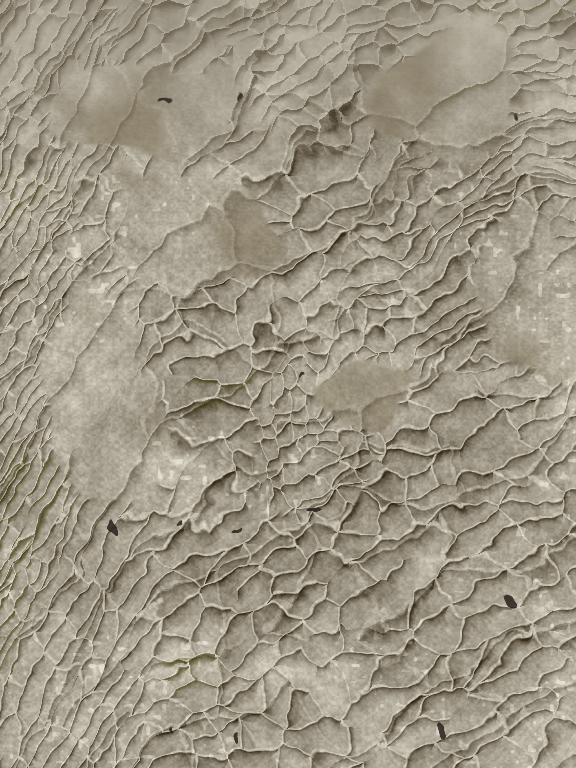
A Shadertoy shader for this texture:

```glsl
const vec3 DEEP_SHADE = vec3(0.33, 0.29, 0.22);
const vec3 PALE_CRUST = vec3(0.82, 0.80, 0.74);
const vec3 WET_SILT = vec3(0.47, 0.42, 0.32);
const vec3 MOSS = vec3(0.38, 0.39, 0.18);
const vec3 DEBRIS = vec3(0.16, 0.13, 0.11);
const float BASE_TONE = 0.71;
const float SLOPE_ANGLE = 0.55;
const float LEFT_SHEAR = 0.9;
const float SHADE_WIDTH = 0.034;
const float CONTACT_WIDTH = 0.014;
const float RIM_WIDTH = 0.0098;
const float RIM_STRENGTH = 0.78;
const float SHADE_STRENGTH = 0.56;
const float CONTACT_STRENGTH = 0.42;
const int LAYERS = 3;
const vec2 CELL_SCALE[LAYERS] = vec2[](vec2(7.5, 10.5), vec2(18.0, 27.0), vec2(29.0, 46.0));
const float OPEN_EDGES[LAYERS] = float[](0.22, 0.10, 0.08);
// Pools: centre, then radii.
const int POOLS = 6;
const vec4 POOL[POOLS] = vec4[](
    vec4(0.20, 0.86, 0.12, 0.075), vec4(0.57, 0.87, 0.09, 0.12),
    vec4(0.24, 0.69, 0.12, 0.075), vec4(0.14, 0.49, 0.09, 0.14),
    vec4(0.70, 0.62, 0.12, 0.13), vec4(0.45, 0.48, 0.07, 0.08));

float hash(vec2 p) {
    return fract(sin(dot(p, vec2(127.1, 311.7))) * 43758.5453);
}

vec2 hash2(vec2 p) {
    return vec2(hash(p), hash(p + 37.3));
}

mat2 rotate(float a) {
    return mat2(cos(a), -sin(a), sin(a), cos(a));
}

float noise(vec2 p) {
    vec2 i = floor(p), f = fract(p);
    f = f * f * (3.0 - 2.0 * f);
    return mix(mix(hash(i), hash(i + vec2(1, 0)), f.x),
               mix(hash(i + vec2(0, 1)), hash(i + vec2(1, 1)), f.x), f.y);
}

float fbm(vec2 p) {
    float sum = 0.0, amp = 0.5;
    for (int i = 0; i < 5; i++) {
        sum += amp * noise(p);
        p = rotate(0.6) * p * 2.03 + 11.7;
        amp *= 0.5;
    }
    return sum / 0.97;
}

vec2 wobble(vec2 p) {
    return vec2(noise(p), noise(p + 53.1)) - 0.5;
}

// Returns distance to the nearest rim, its downhill facing, and a cell random.
vec3 terrace(vec2 p, vec2 scale, float openEdges) {
    vec2 q = p * scale, home = floor(q), cell = home, toCell = vec2(0);
    float nearest = 9.0;
    for (int j = -1; j <= 1; j++)
    for (int i = -1; i <= 1; i++) {
        vec2 id = home + vec2(i, j);
        vec2 r = id + 0.1 + 0.8 * hash2(id) - q;
        if (dot(r, r) < nearest) { nearest = dot(r, r); cell = id; toCell = r; }
    }
    float rim = 1.0, facing = 0.0;
    for (int j = -2; j <= 2; j++)
    for (int i = -2; i <= 2; i++) {
        vec2 id = cell + vec2(i, j);
        if ((i == 0 && j == 0) || hash(id + cell + 0.37) < openEdges) continue;
        vec2 r = id + 0.1 + 0.8 * hash2(id) - q;
        vec2 n = normalize(r - toCell);
        float d = dot(0.5 * (r + toCell), n) / length(n * scale);
        if (d < rim) { rim = d; facing = -n.y; }
    }
    return vec3(max(rim, 0.0), facing, hash(cell + 5.9));
}

float poolCover(vec2 p) {
    float cover = 0.0;
    for (int i = 0; i < POOLS; i++) {
        float r = length((p - POOL[i].xy) / POOL[i].zw);
        cover = max(cover, 1.0 - smoothstep(0.90, 1.03, r));
    }
    return cover;
}

// Sparse slivers of dark litter.
float litter(vec2 p, float soft) {
    vec2 q = p * 11.0, id = floor(q);
    vec2 r = rotate(6.28 * hash(id + 2.2)) * (fract(q) - 0.3 - 0.4 * hash2(id));
    r += 0.10 * wobble(q * 9.0);
    float size = mix(0.04, 0.12, hash(id + 8.1));
    float d = (length(r * vec2(1.0, 2.3)) - size) / 11.0;
    return step(0.88, hash(id + 4.4)) * (1.0 - smoothstep(-soft, soft, d));
}

void mainImage(out vec4 fragColor, in vec2 fragCoord) {
    vec2 p = fragCoord / iResolution.y;
    float defocus = smoothstep(0.66, 1.0, p.y);
    float soft = max(mix(0.0010, 0.0036, defocus), 0.55 / iResolution.y);

    // Broad bends and small scallops in the rims, steeper at the left.
    vec2 bent = p + 0.10 * wobble(p * 4.0) + 0.034 * wobble(p * 13.0);
    bent.y += LEFT_SHEAR * max(0.2 - p.x, 0.0);
    vec2 q = rotate(SLOPE_ANGLE) * (bent + 0.015 * wobble(p * 36.0) + 0.0062 * wobble(p * 90.0));
    float pool = poolCover(p + 0.10 * wobble(p * 7.0) + 0.05 * wobble(p * 19.0));
    float crowd = noise(p * 5.0 + 3.0) + 0.50 * (1.0 - smoothstep(0.05, 0.22, p.x))
                + 0.30 * smoothstep(0.75, 0.95, p.y) - 0.25 * smoothstep(0.4, 0.0, p.y);
    float fine = smoothstep(0.62, 0.68, crowd);
    float cover[LAYERS] = float[](0.60, (1.0 - pool) * (1.0 - fine), (1.0 - pool) * fine);

    // Mottled silt, with grain that fades out of focus.
    float mottle = fbm(p * 8.0 + 20.0);
    float grain = noise(p * 210.0) + noise(p * 420.0) - 1.0;
    float tone = BASE_TONE + 0.55 * (mottle - 0.5) + 0.36 * (fbm(p * 40.0) - 0.5) * (1.0 - 0.6 * defocus)
               + 0.19 * grain * (1.0 - 0.8 * defocus);

    // Raised rims cast a broad shade and a crisp contact line on the step below.
    float shadeSum = 0.0;
    for (int i = 0; i < LAYERS; i++) {
        vec3 t = terrace(q, CELL_SCALE[i], OPEN_EDGES[i]);
        float size = inversesqrt(CELL_SCALE[i].y);
        float lee = smoothstep(-0.1, 0.9, -t.y) * cover[i];
        float shade = exp(-t.x / (SHADE_WIDTH * size)) * lee;
        float contact = exp(-t.x / (CONTACT_WIDTH * size + 0.5 * soft)) * (0.25 * cover[i] + 0.75 * lee);
        float width = RIM_WIDTH * size * mix(0.45, 1.3, smoothstep(-0.5, 0.5, t.y));
        width *= 0.5 + noise(p * 75.0);
        float rim = (1.0 - smoothstep(width - soft, width + soft, t.x)) * cover[i];
        tone += 0.10 * (t.z - 0.5) * cover[i];
        tone -= (SHADE_STRENGTH * shade + CONTACT_STRENGTH * contact) * (1.0 - 0.35 * defocus);
        tone = mix(tone, 0.98 + 0.25 * grain, rim * RIM_STRENGTH * (1.0 - 0.4 * defocus));
        shadeSum += shade;
    }

    // Loose crust beads.
    float bead = smoothstep(0.76, 0.88, noise(p * 135.0)) * smoothstep(0.50, 0.64, fbm(p * 8.0 + 71.0));
    tone += 0.28 * bead * (1.0 - defocus);
    vec3 color = mix(DEEP_SHADE, PALE_CRUST, clamp(tone, -0.25, 1.15));

    // Wet silt in pools, moss in sheltered steps, then litter.
    float wet = pool * smoothstep(0.46, 0.68, fbm(p * 6.0 + 44.0));
    color = mix(color, WET_SILT, 0.45 * wet);
    float moss = smoothstep(0.76, 0.88, noise(p * 8.0 + 91.0)) * smoothstep(0.2, 0.7, shadeSum);
    color = mix(color, MOSS, 0.45 * moss);
    color = mix(color, DEBRIS, 0.85 * litter(p, soft));
    fragColor = vec4(color, 1.0);
}
```
